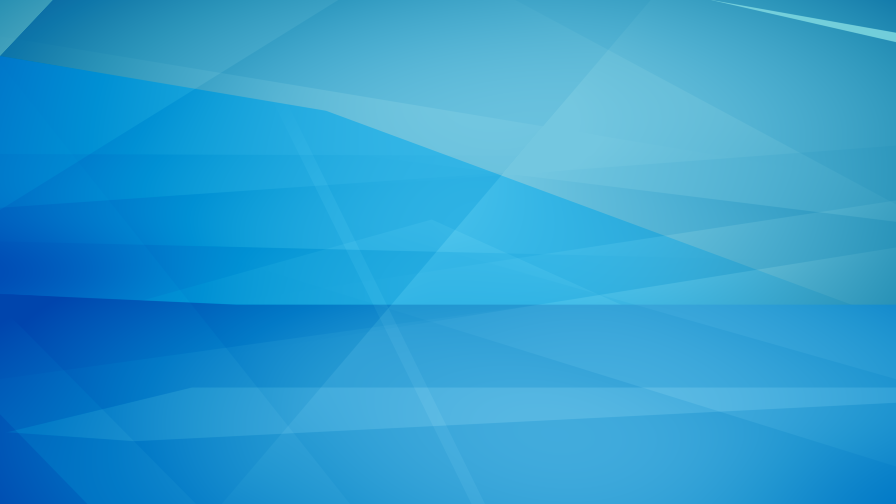
Write a Shadertoy shader that draws this background.

```glsl
const vec2 CANVAS = vec2(16.0, 9.0);
const float FOLD_DEPTH = 1.3;    // how far a fold's tint reaches
const float FOLD_SPREAD = 4.2;   // length of the visible part of a fold
const float TOP_TONE = 4.75;
const float MIDDLE_TONE = 3.95;
const float BOTTOM_TONE = 4.0;
const vec3 TEAL_SHIFT = vec3(0.02, -0.02, -0.07);
const vec3 VIVID_SHIFT = vec3(-0.09, 0.02, 0.06);
const vec3 LOWER_SHIFT = vec3(-0.02, -0.01, 0.03);
const vec3 GLINT = vec3(0.50, 0.85, 0.88);

// Tones from deep blue to pale cyan
const vec3 TONES[6] = vec3[6](
    vec3(0.00, 0.28, 0.65), vec3(0.00, 0.38, 0.70), vec3(0.03, 0.49, 0.75),
    vec3(0.15, 0.60, 0.79), vec3(0.29, 0.69, 0.84), vec3(0.45, 0.78, 0.88));

// Shallow folds: height at left, height at right, tint below, centre x
const vec4 SHALLOW[12] = vec4[12](
    vec4(7.02, 5.04, -0.50, 14.0), vec4(4.69, 4.31, -0.55, 5.5),
    vec4(5.29, 6.40, -0.45, 2.5), vec4(6.25, 6.20, -0.28, 3.0),
    vec4(2.98, 5.42, 0.45, 13.0), vec4(2.02, 4.58, 0.55, 12.5),
    vec4(2.23, 4.45, 0.28, 4.0), vec4(5.65, 0.67, -0.40, 12.0),
    vec4(6.79, 2.23, -0.28, 14.0), vec4(13.94, 5.35, 0.28, 13.0),
    vec4(8.35, 5.70, 0.38, 6.0), vec4(5.20, 6.40, -0.20, 13.0));

// Steep folds: x at bottom, x at top, tint to the right, centre y
const vec4 STEEP[5] = vec4[5](
    vec4(3.96, 11.62, 0.50, 4.5), vec4(1.56, -7.20, 0.50, 0.0),
    vec4(6.25, -0.90, -0.22, 2.0), vec4(-8.46, 6.04, -0.40, 7.0),
    vec4(3.50, -5.40, -0.25, 2.0));

float cover(float d) {
    float pixel = CANVAS.y / iResolution.y;
    return smoothstep(-0.7 * pixel, 0.7 * pixel, d);
}

// Tint with a crisp edge on one side and a soft fade on the other
float foldTint(float start, float end, float span, float along, float across,
               float centre) {
    float slope = (end - start) / span;
    float d = (start + slope * along - across) * inversesqrt(1.0 + slope * slope);
    float reach = (along - centre) / FOLD_SPREAD;
    return cover(d) * exp(-max(d, 0.0) / FOLD_DEPTH - reach * reach);
}

float falloff(vec2 p, vec2 centre, vec2 size) {
    vec2 q = (p - centre) / size;
    return dot(q, q);
}

vec3 toneColor(float tone) {
    float t = clamp(tone, 0.0, 4.999);
    int i = int(t);
    return mix(TONES[i], TONES[i + 1], fract(t));
}

void mainImage(out vec4 fragColor, in vec2 fragCoord) {
    vec2 p = fragCoord / iResolution.xy * CANVAS;

    // Three large sheets
    float ridge = min(8.0 - 0.168 * p.x, 9.17 - 0.369 * p.x);
    float horizon = max(3.75 - 0.045 * p.x, 3.56);
    float inMiddle = cover(ridge - p.y);
    float inBottom = cover(horizon - p.y);

    float topHeight = p.y < 6.6 ? 6.6 : 3.3;
    float topFall = falloff(p, vec2(9.0, 6.6), vec2(8.0, topHeight));
    float top = TOP_TONE - 2.0 * topFall;
    float middle = MIDDLE_TONE - 1.6 * falloff(p, vec2(9.0, 5.2), vec2(8.0, 6.0))
        - 1.4 * exp(-falloff(p, vec2(0.0, 4.1), vec2(3.0, 0.9)));
    float bottom = BOTTOM_TONE - 2.0 * falloff(p, vec2(11.0, 1.3), vec2(8.5, 3.5))
        - 0.9 * exp(-falloff(p, vec2(16.0, 0.0), vec2(3.0, 1.5)));
    float tone = mix(mix(top, middle, inMiddle), bottom, inBottom);

    // Crossing translucent folds
    for (int i = 0; i < 12; i++) {
        vec4 f = SHALLOW[i];
        tone += f.z * foldTint(f.x, f.y, CANVAS.x, p.x, p.y, f.w);
    }
    for (int i = 0; i < 5; i++) {
        vec4 f = STEEP[i];
        tone += f.z * foldTint(-f.x, -f.y, CANVAS.y, p.y, -p.x, f.w);
    }

    // Low peak, lower sheet and thin ray
    float peak = 5.08 - max(0.28 * (7.71 - p.x), 0.45 * (p.x - 7.71)) - p.y;
    tone += 0.25 * cover(peak) * exp(-max(peak, 0.0)) * (1.0 - inBottom);
    float sheetTop = min(1.25 + 0.242 * p.x, 2.08);
    float sheetBase = max(1.29 - 0.07 * p.x, 1.0 + 0.0505 * p.x);
    tone += 0.55 * cover(sheetTop - p.y) * cover(p.y - sheetBase);
    float ray = abs(p.x - 8.54 + 0.493 * p.y);
    tone += 0.25 * cover(0.12 - ray) * smoothstep(7.6, 5.5, p.y);

    // Bright top corners
    tone += 1.7 * cover(p.y - 8.0 - 1.06 * p.x);
    float glintX = p.x - 12.7;
    float glint = cover(9.0 - 0.177 * glintX - p.y)
        * cover(p.y - 9.0 + 0.228 * glintX) * step(0.0, glintX);

    vec3 shift = mix(TEAL_SHIFT * min(topFall, 1.2), VIVID_SHIFT, inMiddle
        * smoothstep(16.0, 9.0, p.x));
    shift = mix(shift, LOWER_SHIFT, inBottom);
    vec3 color = mix(toneColor(tone) + shift, GLINT, 0.85 * glint);
    fragColor = vec4(clamp(color, 0.0, 1.0), 1.0);
}
```
